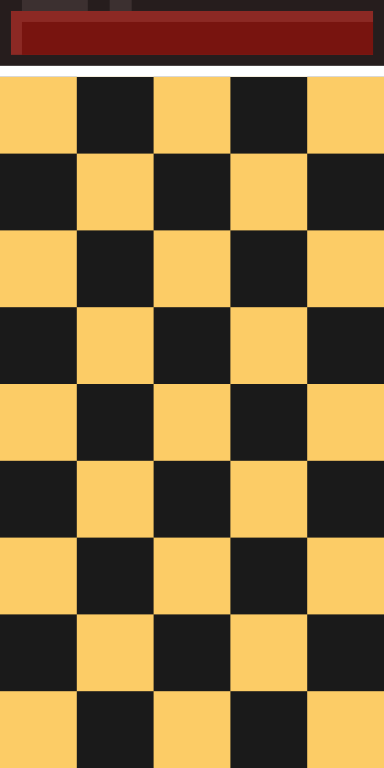
A Shadertoy shader for this pattern:

```glsl
// Amber and black checkerboard below a bevelled red banner in a dark frame.
#define COLUMNS 5.0
#define ROWS 10.0
#define CELLS 7.0
#define AMBER vec3(0.99, 0.80, 0.40)
#define BLACK vec3(0.10, 0.10, 0.10)
#define WHITE vec3(1.0)
#define FRAME vec3(0.15, 0.115, 0.115)
#define FRAME_LIGHT vec3(0.235, 0.19, 0.19)
#define RED vec3(0.47, 0.08, 0.06)
#define RED_LIGHT vec3(0.55, 0.16, 0.14)

// Antialiased coverage of the rectangle from lo to hi.
float rectMask(vec2 p, vec2 lo, vec2 hi, vec2 pixel) {
    vec2 inside = min(p - lo, hi - p) / pixel;
    vec2 cover = clamp(inside + 0.5, 0.0, 1.0);
    return cover.x * cover.y;
}

// Smoothed square waves: +1 on even squares, -1 on odd ones.
vec2 squareWave(vec2 p, vec2 pixel) {
    vec2 edge = abs(mod(p - 0.5, 2.0) - 1.0) - 0.5;
    return clamp(2.0 * edge / pixel, -1.0, 1.0);
}

vec3 checkerboard(vec2 p, vec2 pixel) {
    vec2 wave = squareWave(p, pixel);
    return mix(BLACK, AMBER, 0.5 + 0.5 * wave.x * wave.y);
}

// Banner in cells, with y measured downward from the top edge.
vec3 banner(vec2 p, vec2 pixel) {
    float width = COLUMNS * CELLS;
    vec3 color = mix(WHITE, FRAME, rectMask(p, vec2(-1.0), vec2(width + 1.0, CELLS - 1.0), pixel));

    // Highlights along the frame's upper edge
    float glint = max(rectMask(p, vec2(2.0, -1.0), vec2(8.0, 1.0), pixel),
                      rectMask(p, vec2(10.0, -1.0), vec2(12.0, 1.0), pixel));
    color = mix(color, FRAME_LIGHT, glint);

    // Red panel with a lit bevel on its left and top sides
    vec2 panelEnd = vec2(width - 1.0, CELLS - 2.0);
    color = mix(color, RED_LIGHT, rectMask(p, vec2(1.0), panelEnd, pixel));
    return mix(color, RED, rectMask(p, vec2(2.0), panelEnd, pixel));
}

void mainImage(out vec4 fragColor, in vec2 fragCoord) {
    vec2 grid = vec2(COLUMNS, ROWS);
    vec2 pixel = grid / iResolution.xy;
    vec2 p = fragCoord * pixel;
    vec2 fromTop = vec2(p.x, ROWS - p.y) * CELLS;

    // The banner takes the place of the uppermost row
    float bannerMask = clamp((p.y - (ROWS - 1.0)) / pixel.y + 0.5, 0.0, 1.0);
    vec3 color = mix(checkerboard(p, pixel), banner(fromTop, pixel * CELLS), bannerMask);
    fragColor = vec4(color, 1.0);
}
```
